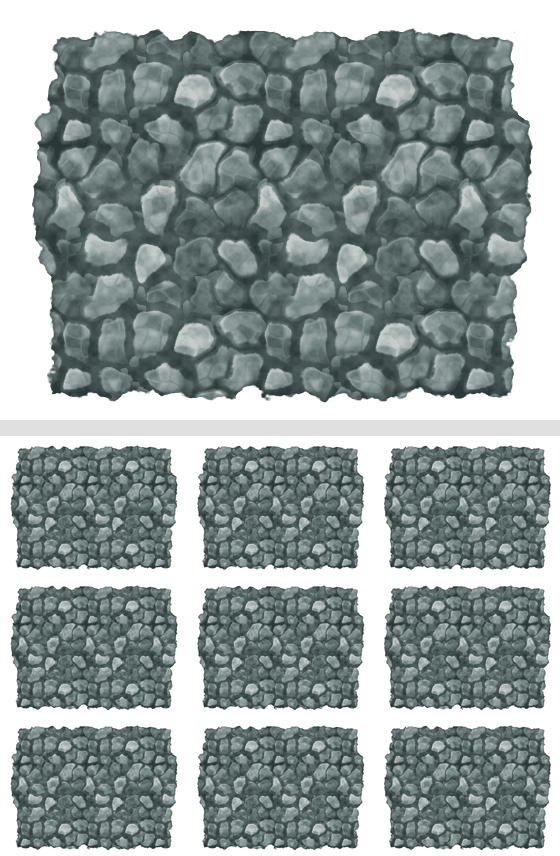
Top: one tile. Bottom: repeated 3 by 3.
This texture is drawn by a Shadertoy shader. Its source:

```glsl
// A ragged-edged patch of grey-green rubble on white: rounded Voronoi stones in
// dark mortar, with painted facets and pebbles. The rock tile repeats about
// 2.3 times across and 1.45 down; the plain white margin joins at every edge.

#define TILE_SIZE vec2(0.480, 0.592)    // one repeat, in canvas heights
#define TILE_ORIGIN vec2(0.128, 0.060)
#define STONES vec2(5.0, 6.0)           // stones per repeat
#define FACETS vec2(13.0, 16.0)         // facets and pebbles per repeat
#define GAP 0.075                       // mortar half width, in stone cells
#define ROUNDING 16.0                   // higher gives sharper corners
#define PATCH_CENTRE vec2(0.672, 0.490)
#define PATCH_HALF vec2(0.549, 0.429)
#define RAGGED 0.055
#define DEEP vec3(0.17, 0.22, 0.22)
#define MIDDLE vec3(0.45, 0.515, 0.51)
#define PALE vec3(0.77, 0.80, 0.80)

float hash(vec2 p) {
    return fract(sin(dot(p, vec2(127.1, 311.7))) * 43758.5453);
}

// Value noise that wraps after n lattice cells
float noise(vec2 p, vec2 n) {
    vec2 i = floor(p), f = fract(p);
    f = f * f * (3.0 - 2.0 * f);
    float a = hash(mod(i, n)), b = hash(mod(i + vec2(1, 0), n));
    float c = hash(mod(i + vec2(0, 1), n)), d = hash(mod(i + 1.0, n));
    return mix(mix(a, b, f.x), mix(c, d, f.x), f.y);
}

float fbm(vec2 tile, vec2 n) {
    float sum = 0.0, gain = 0.53;
    for (int i = 0; i < 4; i++) {
        sum += gain * noise(tile * n, n);
        n *= 2.0;
        gain *= 0.5;
    }
    return sum;
}

vec2 site(vec2 cell, vec2 n) {
    vec2 id = mod(cell, n);
    return cell + 0.1 + 0.8 * vec2(hash(id + 3.7), hash(id + 19.3));
}

// Wrapping Voronoi: rounded distance to the border, cell id, offset from site
float voronoi(vec2 p, vec2 n, out vec2 id, out vec2 offset) {
    vec2 home = floor(p), nearest = home;
    float best = 9.0;
    for (int k = 0; k < 9; k++) {
        vec2 cell = home + vec2(k % 3 - 1, k / 3 - 1);
        vec2 r = site(cell, n) - p;
        if (dot(r, r) < best) {
            best = dot(r, r);
            nearest = cell;
        }
    }
    vec2 a = site(nearest, n) - p;
    float sum = 0.0;
    for (int k = 0; k < 25; k++) {
        if (k == 12) continue;
        vec2 b = site(nearest + vec2(k % 5 - 2, k / 5 - 2), n) - p;
        sum += exp(-ROUNDING * dot(0.5 * (a + b), normalize(b - a)));
    }
    id = mod(nearest, n);
    offset = -a;
    return -log(sum) / ROUNDING;
}

// Lightness of the repeating rock, 0 to 1
float rubble(vec2 tile) {
    vec2 id, offset, facetId, facetOffset;
    float grain = fbm(tile, vec2(20, 24)) - 0.5;
    float cloud = fbm(tile, vec2(4, 5)) - 0.5;
    vec2 warp = vec2(noise(tile * vec2(10, 12), vec2(10, 12)),
                     noise(tile * vec2(11, 13), vec2(11, 13))) - 0.5;
    float border = voronoi(tile * STONES + 0.3 * warp, STONES, id, offset);
    float facetBorder = voronoi(tile * FACETS + 0.7 * warp, FACETS, facetId, facetOffset);
    float facet = (hash(facetId + 7.1) - 0.5) * smoothstep(0.0, 0.12, facetBorder);

    // Stone outline: mortar width differs by area and by stone
    float area = noise(tile * vec2(3, 4) + 0.5, vec2(3, 4));
    float gap = GAP * (0.3 + 1.1 * area + 0.8 * hash(id + 5.3));
    float inside = border + 0.13 * grain - gap;
    float mask = smoothstep(-0.015, 0.045, inside);

    // Stone tone: own shade, light from the upper left, facets and a pale rim
    float light = dot(offset, vec2(-0.5, 0.85));
    float shade = hash(id + 11.9);
    float stone = 0.36 + 0.36 * shade * shade + 0.28 * light + 0.34 * facet;
    stone += 0.55 * grain + 0.45 * cloud + 0.07 * cos(6.28318 * (tile.y - 0.1));
    float rim = smoothstep(0.0, 0.03, inside) * smoothstep(0.10, 0.04, inside);
    stone += 0.16 * rim * smoothstep(-0.1, 0.35, light) + 0.06;

    // Murky mortar with a few pebbles
    float mortar = 0.17 + 0.40 * grain + 0.35 * cloud + 0.08 * facet;
    float pebble = smoothstep(0.10, 0.19, facetBorder + 0.15 * grain);
    pebble *= step(0.62, hash(facetId + 23.0));
    mortar += pebble * (0.22 + 0.35 * facetOffset.y);
    mask = mix(mask, 1.0, 0.5 * smoothstep(0.55, 0.15, area) * smoothstep(0.0, 0.06, border));
    return clamp(mix(mortar, stone, mask), 0.0, 1.0);
}

void mainImage(out vec4 fragColor, in vec2 fragCoord) {
    vec2 p = fragCoord / iResolution.xy * vec2(4.0 / 3.0, 1.0);
    float tone = rubble((p - TILE_ORIGIN) / TILE_SIZE);

    // Torn outline, bulging at the middle of both sides
    vec2 q = abs(p - PATCH_CENTRE) - PATCH_HALF;
    q.x -= 0.034 * smoothstep(0.34, 0.40, p.y) * smoothstep(0.76, 0.70, p.y);
    float edge = max(q.x, q.y) + RAGGED * (0.5 - fbm(p, vec2(22)));
    tone *= mix(0.55, 1.0, smoothstep(0.0, 0.012, -edge));

    vec3 rock = mix(DEEP, MIDDLE, min(2.0 * tone, 1.0));
    rock = mix(rock, PALE, max(2.0 * tone - 1.0, 0.0));
    float pixel = 1.0 / iResolution.y;
    fragColor = vec4(mix(rock, vec3(1), smoothstep(-pixel, pixel, edge)), 1.0);
}
```
